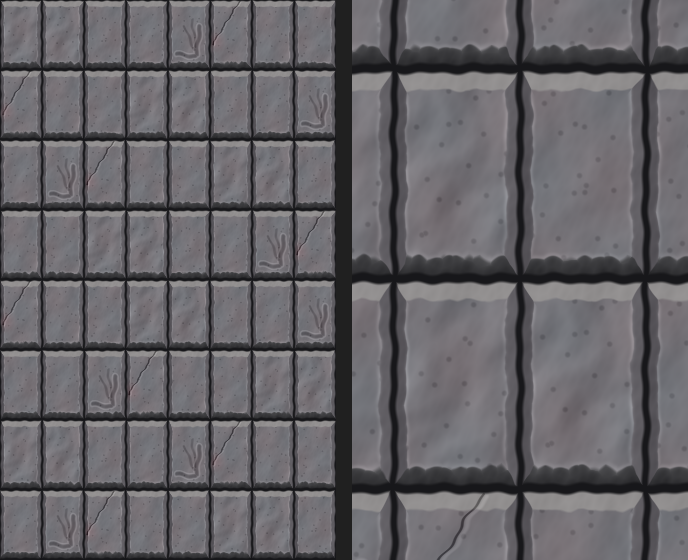
Left: the whole. Right: its middle third, enlarged.
A WebGL 1 fragment shader for this texture:

```glsl
precision highp float;
// Worn grey stone blocks, eight across and eight down, with mitred bevels and dark joints.
// Each row shifts one sequence of eight block variants; one is gouged and one is cracked.
// Cellular noise roughens the stone, while layered sines bend the joints and smudges.
uniform vec2 u_resolution;

const float TAU = 6.28319;

vec2 hash2(vec2 c) {
  return fract(sin(vec2(dot(c, vec2(12.7, 31.1)), dot(c, vec2(26.9, 18.3)))) * 4375.5);
}

// Distance to the nearest scattered point
float cells(vec2 p) {
  vec2 base = floor(p);
  float nearest = 2.0;
  for (int y = -1; y <= 1; y++) {
    for (int x = -1; x <= 1; x++) {
      vec2 c = base + vec2(float(x), float(y));
      nearest = min(nearest, length(c + hash2(c) - p));
    }
  }
  return nearest;
}

float segment(vec2 p, vec2 a, vec2 b) {
  vec2 d = b - a;
  return length(p - a - d * clamp(dot(p - a, d) / dot(d, d), 0.0, 1.0));
}

float line(float dist, float width, float soft) {
  return 1.0 - smoothstep(width, width + soft, dist);
}

// Column of the gouged block in each row, counted from the bottom
float rowShift(float row) {
  vec4 shifts = row < 4.0 ? vec4(1.0, 4.0, 2.0, 7.0) : vec4(6.0, 1.0, 7.0, 4.0);
  vec4 pick = vec4(equal(vec4(0.0, 1.0, 2.0, 3.0), vec4(row < 4.0 ? row : row - 4.0)));
  return dot(shifts, pick);
}

// Diagonal brushed smudges, from -1 to 1
float smudges(vec2 p, float seed) {
  vec2 q = vec2(p.x * 0.86 - p.y * 0.5, p.x * 0.5 + p.y * 0.86);
  q.x += 0.03 * sin(q.y * 13.0 + seed * 2.3);
  float s = sin(q.x * 17.0 + seed * 1.7) * sin(q.y * 6.0 + seed * 2.9);
  s += 0.5 * sin(q.x * 41.0 + seed * 4.1 + 2.0 * sin(q.y * 7.0)) * sin(q.y * 11.0 + seed);
  return s / 1.5;
}

void main() {
  vec2 uv = gl_FragCoord.xy / u_resolution;
  vec2 grid = uv * 8.0;
  vec2 id = floor(grid);
  vec2 p = fract(grid) * vec2(0.6, 1.0);
  float px = 8.0 / u_resolution.y;
  float variant = floor(mod(id.x - rowShift(id.y) + 8.5, 8.0));
  float seed = variant + 1.0;

  // Distances to the four sides, with gently bent joints
  vec2 bend = 0.004 * vec2(sin(TAU * (uv.y * 19.0 + uv.x * 3.0)) + sin(TAU * uv.y * 43.0),
                           sin(TAU * (uv.x * 21.0 + uv.y * 5.0)) + sin(TAU * uv.x * 37.0));
  vec2 low = p + bend;
  vec2 high = vec2(0.6, 1.0) - p - bend;
  float rough = cells(p * 15.0 + seed * 9.0) - 0.45;

  // Sides measured in bevel widths: 1 is the rim of the face
  float left = (low.x + 0.008 * rough) / 0.058;
  float right = (high.x + 0.008 * rough) / 0.066;
  float bottom = (low.y + 0.035 * rough) / 0.105;
  float top = (high.y + 0.012 * rough) / 0.095;
  float sides = min(left, right);
  float rim = min(sides, min(bottom, top));

  // Face: smudges, grain and a slight warm tint
  float strength = variant > 3.5 && variant < 5.5 ? 0.065 : 0.032;
  float grain = cells(vec2(p.x * 24.0 - p.y * 9.0, p.y * 13.0) + seed * 5.0) - 0.45;
  float smudge = smudges(p, seed);
  vec3 stone = vec3(0.46, 0.45, 0.47) + strength * smudge + 0.022 * grain;
  stone += vec3(0.012, -0.004, -0.006) * sin(p.x * 9.0 + seed) * sin(p.y * 7.0 + seed * 2.0);
  stone -= 0.07 * line(cells(p * 7.0 + seed * 13.0), 0.04, 0.09);

  // Gouged block: a sunken corner and slanted scrapes
  if (variant < 0.5) {
    vec2 q = p + 0.012 * vec2(sin(p.y * 23.0), sin(p.x * 27.0));
    float ledge = min(segment(q, vec2(0.12, 0.23), vec2(0.38, 0.19)),
                      segment(q, vec2(0.40, 0.21), vec2(0.46, 0.62)));
    stone -= 0.10 * line(ledge, 0.006, 0.035);
    stone += 0.07 * line(abs(ledge - 0.04), 0.002, 0.018);
    float scrape = min(segment(q, vec2(0.38, 0.28), vec2(0.24, 0.62)),
                       segment(q, vec2(0.40, 0.32), vec2(0.34, 0.72)));
    stone -= 0.09 * line(scrape, 0.004, 0.025);
  }

  // Bevels, each nearest to its own side
  float soft = 0.05 + px * 5.0;
  float onTop = smoothstep(-soft, soft, min(sides, bottom) - top);
  float onBottom = smoothstep(-soft, soft, min(sides, top) - bottom);
  float onRight = smoothstep(-soft, soft, left - right);
  vec3 bevel = mix(vec3(0.33, 0.32, 0.34), vec3(0.38, 0.37, 0.39), onRight);
  bevel = mix(bevel, vec3(0.57, 0.56, 0.56), onTop);
  bevel = mix(bevel, mix(vec3(0.15, 0.15, 0.16), vec3(0.26, 0.26, 0.27), bottom), onBottom);
  bevel += 0.03 * grain + 0.015 * smudge;
  vec3 color = mix(bevel, stone, smoothstep(1.0 - soft, 1.0 + soft, rim));
  color += 0.085 * exp(-pow((rim - 1.06) * 6.0, 2.0)) * (1.0 - onTop) * (0.7 + rough);

  // Cracked block: a thin diagonal split with a pale lip and a rusty stain
  if (variant > 0.5 && variant < 1.5) {
    vec2 q = p + vec2(0.010 * sin(p.y * 31.0) + 0.005 * sin(p.y * 67.0), 0.0);
    float crack = segment(q, vec2(0.03, 0.36), vec2(0.42, 0.98));
    float lip = segment(q - vec2(0.016, -0.012), vec2(0.03, 0.36), vec2(0.42, 0.98));
    color += 0.07 * line(lip, 0.002, 0.015);
    color -= 0.20 * line(crack, 0.002, 0.004 + px * 0.7);
    color += vec3(0.025, -0.02, -0.02) * line(length(p - vec2(0.08, 0.4)), 0.0, 0.2);
  }

  // Dark joints with a soft shadow
  float gap = min(min(low.x, high.x) - 0.009, min(low.y - 0.022, high.y - 0.008));
  color = mix(vec3(0.09, 0.09, 0.10), color, smoothstep(-px * 0.5, 0.014 + px * 0.5, gap));
  gl_FragColor = vec4(color, 1.0);
}
```
